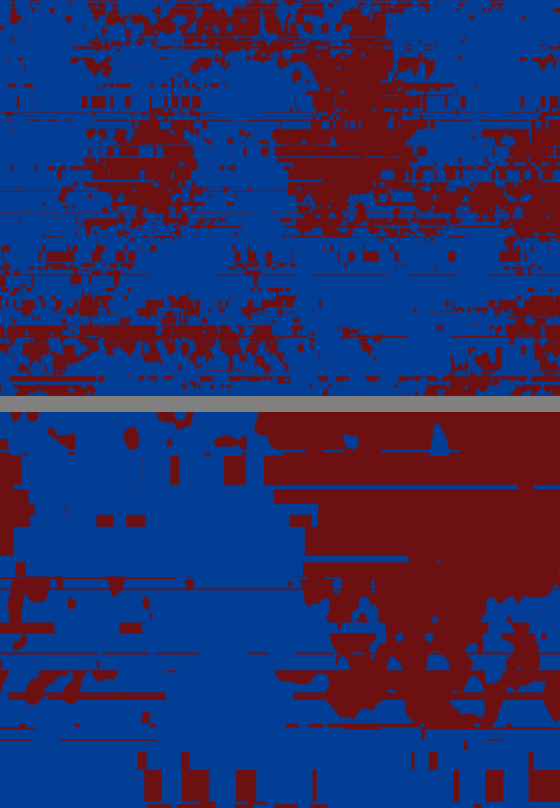
Top: the whole. Bottom: its middle third, enlarged.
Give the GLSL for this texture, as a Shadertoy shader.

```glsl
// Glitched two-tone texture: red patches on blue, torn into rows, dashes and drips.

const vec3 BLUE = vec3(0.010, 0.243, 0.590);
const vec3 RED = vec3(0.425, 0.064, 0.070);
const float RED_BIAS = -0.125;     // raises or lowers the share of red
const float BANDS = 13.0;          // broad bands per canvas height
const float ROWS = 64.0;           // thin rows per canvas height
const float LINE_HEIGHT = 0.0024;  // height of the scan lines
const float LINE_SHARE = 0.5;      // share of rows that carry a scan line
const float DRIP_SHARE = 0.52;     // share of bands with organic edges
const float COLUMN_PERIOD = 0.61;
const float FOOTPRINT = 1.3;       // smoothing width in output samples
const int SAMPLES = 4;

float hash(vec2 p) {
    vec3 q = fract(vec3(p.xyx) * 0.1031);
    q += dot(q, q.yzx + 33.33);
    return fract((q.x + q.y) * q.z);
}

// Value noise centred on zero
float noise(vec2 p) {
    vec2 i = floor(p), f = fract(p);
    f = f * f * (3.0 - 2.0 * f);
    float low = mix(hash(i), hash(i + vec2(1, 0)), f.x);
    float high = mix(hash(i + vec2(0, 1)), hash(i + vec2(1, 1)), f.x);
    return mix(low, high, f.y) - 0.5;
}

// Large patches gathered into loose columns
float patches(vec2 p) {
    float column = cos(6.2832 * (p.x - 0.32) / COLUMN_PERIOD);
    return 1.05 * noise(p * vec2(6.0, 6.5) + 11.0)
         + 0.65 * noise(p * vec2(13.0, 14.0) + 47.0)
         + 0.14 * column;
}

// Ragged blobs, flat above and dripping below
float drips(vec2 p, float bandPhase) {
    return 0.75 * noise(p * vec2(62.0, 42.0) + 5.0)
         + 0.40 * noise(p * vec2(130.0, 75.0) + 91.0)
         + 0.35 * (bandPhase - 0.5);
}

// Upright slivers and long dashes that stay constant within one row
float dashes(float x, float row) {
    return 0.60 * noise(vec2(x * 110.0, row * 7.0))
         + 0.45 * noise(vec2(x * 28.0, row * 5.0 + 300.0))
         + 0.50 * (hash(vec2(row, 8.0)) - 0.5);
}

float redness(vec2 p) {
    float bandPos = p.y * BANDS + 0.35 * sin(p.y * 29.0);
    float band = floor(bandPos);
    float rowPos = p.y * ROWS + 0.5 * sin(p.y * 97.0);
    float row = floor(rowPos);
    float bandBias = 0.26 * (hash(vec2(band, 3.0)) - 0.5);
    vec2 shift = vec2(0.06 * (hash(vec2(band, 21.0)) - 0.5), 0.0);

    // Scan lines cut across both kinds of band
    if (fract(rowPos) < LINE_HEIGHT * ROWS && hash(vec2(row, 60.0)) < LINE_SHARE) {
        return 0.55 * patches(p) + 0.95 * (hash(vec2(row, 71.0)) - 0.5)
             + 0.55 * noise(vec2(p.x * 9.0, row * 3.0 + 500.0))
             + 0.30 * noise(vec2(p.x * 45.0, row * 3.0 + 700.0)) + RED_BIAS;
    }

    if (hash(vec2(band, 34.0)) < DRIP_SHARE) {
        return patches(p + shift) + drips(p, fract(bandPos)) + bandBias + RED_BIAS;
    }
    vec2 rowPoint = vec2(p.x, (row + 0.5) / ROWS);
    return patches(rowPoint + shift) + dashes(p.x, row) + bandBias + RED_BIAS;
}

void mainImage(out vec4 fragColor, in vec2 fragCoord) {
    // Average a small grid of hard-edged samples
    float red = 0.0;
    for (int j = 0; j < SAMPLES; j++) {
        for (int i = 0; i < SAMPLES; i++) {
            vec2 offset = (vec2(i, j) + 0.5) / float(SAMPLES) - 0.5;
            vec2 p = (fragCoord + FOOTPRINT * offset) / iResolution.y;
            red += step(0.0, redness(p));
        }
    }
    red /= float(SAMPLES * SAMPLES);
    fragColor = vec4(mix(BLUE, RED, red), 1.0);
}
```
